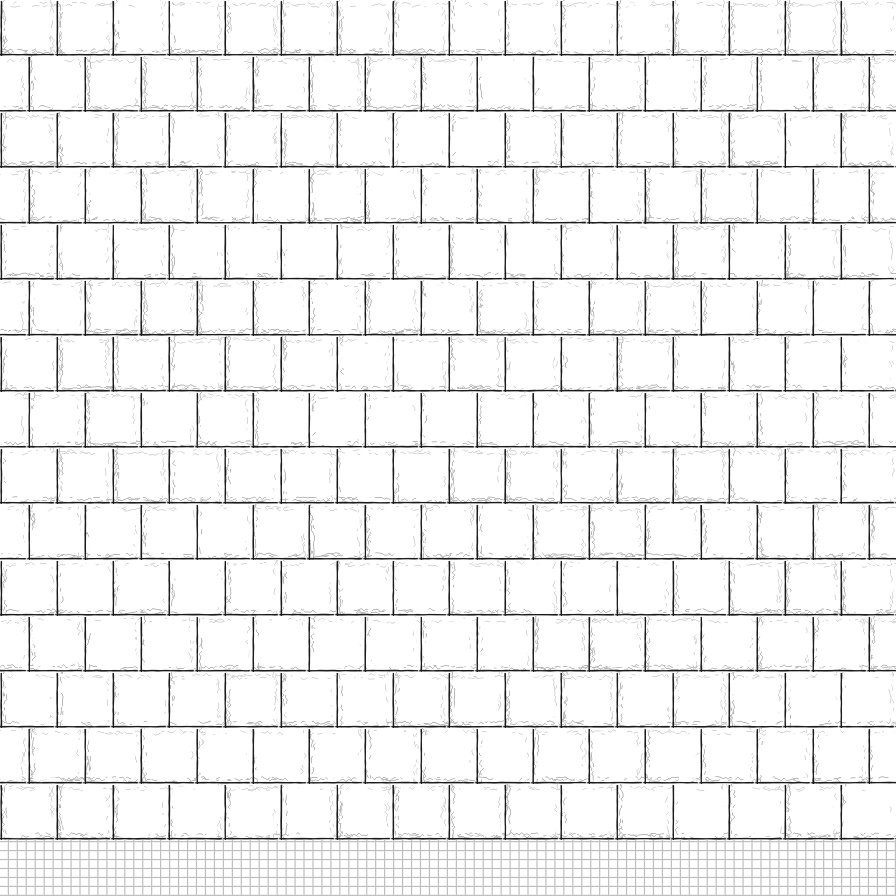
This pattern is drawn by a three.js fragment shader. Its source:

```glsl
// Inked wall of square tiles: 16 across, 15 staggered rows, on white paper.
// Each tile owns its left and lower joint; broken noise strokes chip its edges.
// A strip of fine pale graph grid fills the height of one row at the bottom.
varying vec2 vUv;

const float TILES = 16.0;
const float TILE_ROWS = 15.0;
const float GRID_CELLS = 100.0;
const float JOINT_WIDTH = 0.0266;
const float JOINT_INSET = 0.0234;
const vec3 PAPER = vec3(1.0);
const vec3 INK = vec3(0.1);
const vec3 CHIP_INK = vec3(0.4);
const vec3 GRID_INK = vec3(0.74);

float hash(vec2 p) {
  vec3 q = fract(vec3(p.xyx) * 0.1031);
  q += dot(q, q.yzx + 33.33);
  return fract((q.x + q.y) * q.z);
}

// Smooth one-dimensional noise, with an independent track per seed
float noise(float t, float seed) {
  float cell = floor(t);
  float f = fract(t);
  f = f * f * (3.0 - 2.0 * f);
  return mix(hash(vec2(cell, seed)), hash(vec2(cell + 1.0, seed)), f);
}

// Box-filtered coverage of a line, from the distance to its centre
float lineCover(float dist, float width, float px) {
  float lower = max(dist - 0.5 * px, -0.5 * width);
  float upper = min(dist + 0.5 * px, 0.5 * width);
  return clamp((upper - lower) / px, 0.0, 1.0);
}

// Joint with a faint hand-drawn wobble and uneven weight
float joint(float along, float depth, float seed, float px) {
  float wobble = 0.005 * (noise(along * 9.0, seed) - 0.5);
  float width = JOINT_WIDTH * (0.85 + 0.3 * noise(along * 13.0, seed + 3.0));
  return lineCover(abs(depth - JOINT_INSET - wobble), width, px);
}

// Short crooked strokes scattered along one edge of a tile
float chips(float along, float depth, float seed, float amount, float px) {
  float cover = 0.0;
  for (int i = 0; i < 3; i++) {
    float track = seed + 17.0 * float(i);
    float reach = 0.03 + 0.025 * float(i);
    float path = reach + 0.05 * noise(along * 22.0, track);
    float broken = noise(along * 15.0, track + 5.0);
    float patches = noise(along * 4.0, track + 9.0);
    float present = smoothstep(0.0, 0.12, broken * patches + amount - 0.58);
    cover = max(cover, present * lineCover(abs(depth - path), 0.011, px));
  }
  return cover;
}

vec3 tileWall(vec2 p, float px) {
  float row = floor(p.y);
  p.x -= 0.5 * mod(row, 2.0);
  vec2 id = vec2(floor(p.x), row);
  vec2 f = fract(p);
  float seed = 400.0 * hash(id + 7.0);

  // Joints, with a small break where they meet
  float leftJoint = joint(f.y, f.x, seed, px);
  leftJoint *= smoothstep(0.005, 0.03, f.y);
  float lowerJoint = joint(f.x, 1.0 - f.y, seed + 50.0, px);
  float breakMask = lineCover(abs(f.x - 0.975), 0.028, px);
  lowerJoint *= 1.0 - 0.75 * breakMask;

  // Wear differs per tile, heaviest beside the drawn joints
  float wear = 0.22 * hash(id + 31.0);
  float chipped = chips(f.y, f.x, seed + 100.0, 0.18 + wear, px);
  chipped = max(chipped, chips(f.x, 1.0 - f.y, seed + 200.0, 0.2 + wear, px));
  chipped = max(chipped, 0.6 * chips(f.x, f.y, seed + 300.0, 0.1 + wear, px));
  chipped = max(chipped, 0.6 * chips(f.y, 1.0 - f.x, seed + 400.0, 0.06 + wear, px));

  vec3 colour = mix(PAPER, CHIP_INK, 0.75 * chipped);
  return mix(colour, INK, max(leftJoint, lowerJoint));
}

vec3 graphGrid(vec2 p, float px) {
  vec2 dist = abs(fract(p + 0.57) - 0.5);
  float cover = max(lineCover(dist.x, 0.13, px), lineCover(dist.y, 0.13, px));
  return mix(PAPER, GRID_INK, cover);
}

void main() {
  vec2 fromTop = vec2(vUv.x, 1.0 - vUv.y);
  float px = max(fwidth(vUv.x), 0.00001);

  vec3 wall = tileWall(fromTop * TILES, px * TILES);
  vec3 grid = graphGrid(fromTop * GRID_CELLS, px * GRID_CELLS);
  float stripTop = TILE_ROWS / TILES;
  float inStrip = clamp((fromTop.y - stripTop) / px + 0.5, 0.0, 1.0);

  gl_FragColor = vec4(mix(wall, grid, inStrip), 1.0);
}
```
